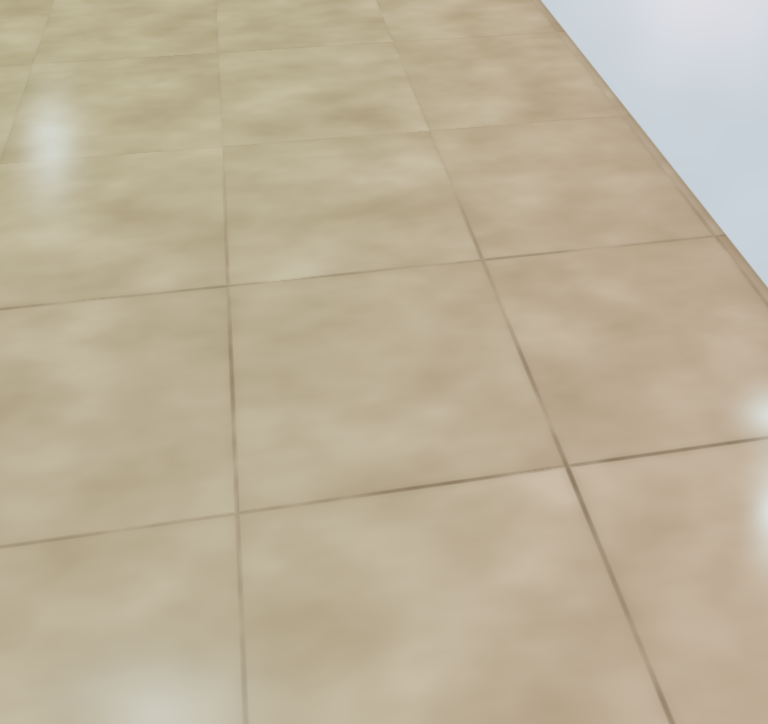
Reproduce this texture procedurally as a Shadertoy shader.

```glsl
const vec3 DARK_STONE = vec3(0.670, 0.615, 0.500);
const vec3 PALE_STONE = vec3(0.778, 0.742, 0.655);
const vec3 JOINT_BROWN = vec3(0.50, 0.43, 0.33);
const vec3 PANEL_BLUE = vec3(0.785, 0.820, 0.845);
const vec3 PANEL_WHITE = vec3(0.875, 0.875, 0.895);
const vec3 GLARE = vec3(0.86, 0.88, 0.87);
const float PANEL_EDGE = 2.05;

vec2 hash2(vec2 p) {
    vec3 k = fract(p.xyx * vec3(0.1031, 0.1030, 0.0973));
    k += dot(k, k.yzx + 33.33);
    return fract((k.xx + k.yz) * k.zy);
}

float cornerSlope(vec2 cell, vec2 corner, vec2 f) {
    return dot(hash2(cell + corner) * 2.0 - 1.0, f - corner);
}

float gradientNoise(vec2 p) {
    vec2 i = floor(p), f = p - i;
    vec2 s = f * f * f * (f * (f * 6.0 - 15.0) + 10.0);
    float low = mix(cornerSlope(i, vec2(0, 0), f), cornerSlope(i, vec2(1, 0), f), s.x);
    float high = mix(cornerSlope(i, vec2(0, 1), f), cornerSlope(i, vec2(1, 1), f), s.x);
    return mix(low, high, s.y);
}

float fbm(vec2 p, int octaves) {
    float sum = 0.0, amplitude = 1.0;
    for (int i = 0; i < octaves; i++) {
        sum += amplitude * gradientNoise(p);
        p = mat2(1.6, 0.9, -0.9, 1.6) * p + 17.3;
        amplitude *= 0.52;
    }
    return sum;
}

// Perspective: canvas position to floor position, one unit per tile
vec2 floorPosition(vec2 uv) {
    vec3 p = vec3(uv, 1.0);
    float depth = dot(p, vec3(-0.0088, -0.3481, 0.5581));
    return vec2(dot(p, vec3(0.991, 0.0379, -0.3173)),
                dot(p, vec3(-0.1654, 1.092, -0.2667))) / depth;
}

// Worn joint: thin core inside a soft stain, uneven along its length
float joint(float across, float along, float halfWidth, float blur) {
    float index = round(across);
    float d = abs(across - index);
    float core = 1.0 - smoothstep(halfWidth * 0.3, halfWidth + blur, d);
    float stain = exp(-d * d / (halfWidth * halfWidth * 9.0));
    float wear = gradientNoise(vec2(along * 3.1, index * 7.37 + 2.4));
    float grit = gradientNoise(vec2(along * 14.0, index * 5.3 + 0.6));
    return (core * 0.65 + stain * 0.14) * clamp(0.62 + 1.1 * wear + 0.4 * grit, 0.15, 1.0);
}

float glow(vec2 uv, vec2 center, vec2 radius) {
    vec2 d = (uv - center) / radius;
    return exp(-dot(d, d));
}

vec3 stoneColor(vec2 tilePos, vec2 uv) {
    vec2 tile = floor(tilePos);
    vec2 seed = hash2(tile + 11.0);
    vec2 p = tilePos + seed * 23.0;
    float clouds = fbm(p * vec2(2.3, 3.2), 4);
    float streaks = fbm(p * vec2(4.0, 11.0) + 31.0, 3);
    float tone = 0.53 + 0.62 * clouds + 0.16 * streaks + 0.12 * (seed.x - 0.5);
    vec3 color = mix(DARK_STONE, PALE_STONE, clamp(tone, 0.0, 1.0));
    // Olive cast far left, rosy cast on the right
    color += vec3(-0.010, 0.000, -0.028) * (1.0 - uv.x) * smoothstep(0.4, 1.0, uv.y);
    color += vec3(0.018, -0.006, 0.006) * smoothstep(0.3, 0.9, uv.x);
    return color;
}

vec3 panelColor(vec2 uv) {
    float sheen = glow(uv, vec2(0.92, 1.0), vec2(0.13, 0.10));
    return mix(PANEL_BLUE, PANEL_WHITE, sheen) + 0.02 * gradientNoise(uv * 9.0);
}

void mainImage(out vec4 fragColor, in vec2 fragCoord) {
    vec2 uv = fragCoord / iResolution.xy;
    vec2 tilePos = floorPosition(uv);
    vec2 pixel = fwidth(tilePos);

    // Stone and joints, fading with distance
    vec3 color = stoneColor(tilePos, uv);
    float nearness = mix(0.12, 1.0, smoothstep(2.1, -0.2, tilePos.y));
    float columns = joint(tilePos.x, tilePos.y, 0.008, pixel.x);
    float rows = joint(tilePos.y, tilePos.x, 0.006, pixel.y);
    color = mix(color, JOINT_BROWN, max(columns, rows) * nearness);

    // Polished reflections
    float shine = 0.75 * glow(uv, vec2(0.065, 0.80), vec2(0.038, 0.075));
    shine += 0.55 * glow(uv, vec2(0.20, 0.02), vec2(0.12, 0.075));
    shine += 0.90 * glow(uv, vec2(1.01, 0.43), vec2(0.045, 0.035));
    shine += 0.95 * glow(uv, vec2(1.01, 0.29), vec2(0.030, 0.075));
    shine *= 1.0 + 0.25 * gradientNoise(tilePos * vec2(5.0, 9.0));
    color = mix(color, GLARE, clamp(shine, 0.0, 1.0));

    // Shaded border and pale panel beyond the floor
    float edge = tilePos.x - PANEL_EDGE;
    color = mix(color, JOINT_BROWN, 0.18 * exp(-abs(edge) * 9.0));
    color = mix(color, JOINT_BROWN, 0.45 * exp(-abs(edge) * 90.0));
    color = mix(color, panelColor(uv), smoothstep(-pixel.x, pixel.x, edge));

    fragColor = vec4(color, 1.0);
}
```
